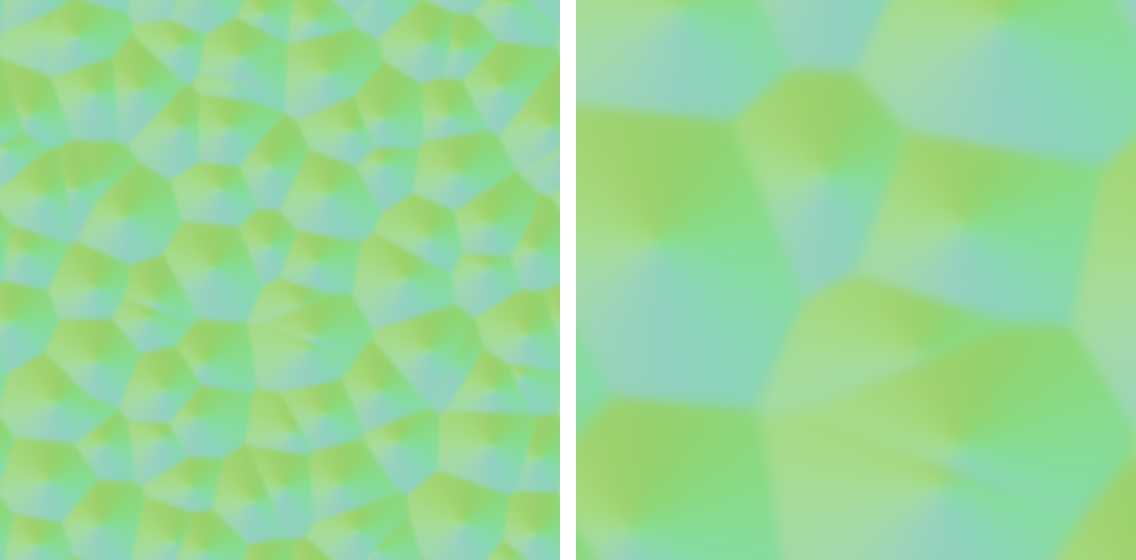
Left: the whole. Right: its middle third, enlarged.
This texture map is drawn by a three.js fragment shader. Its source:

```glsl
// Faceted cone cells: a soft-edged weighted Voronoi map, tinted by slope direction.
varying vec2 vUv;

const float CELLS = 9.0;         // cells across the canvas
const float WEIGHT = 0.36;       // spread of cell weights, pushes some apexes out of their cell
const float EDGE_WIDTH = 0.021;  // softness of the borders, in cells
const float APEX_WIDTH = 0.07;   // softness of the cone tips, in cells

vec3 hash3(vec2 p) {
  vec3 q = fract(vec3(p.xyx) * vec3(0.1031, 0.1030, 0.0973) + 0.137);
  q += dot(q, q.yxz + 33.33);
  return fract((q.xxy + q.yzz) * q.zyx);
}

// Seed position in xy and weight in z; repeats across the canvas.
vec3 seedAt(vec2 cell, float period) {
  vec3 h = hash3(mod(cell, period) + 17.0);
  return vec3(cell + 0.03 + 0.94 * h.xy, WEIGHT * h.z);
}

float powerDistance(vec2 p, vec3 seed) {
  vec2 d = p - seed.xy;
  return dot(d, d) - seed.z;
}

// Colour of a cone side facing along the offset from its apex.
vec3 slopeColor(vec2 offset, float apexWidth) {
  vec2 dir = offset / sqrt(dot(offset, offset) + apexWidth * apexWidth);
  float red = 0.588 - 0.062 * dir.x + 0.012 * dir.y;
  float green = 0.862 - 0.042 * dir.y * dir.y;
  float blue = 0.585 - 0.165 * dir.y;
  return vec3(red, green, blue);
}

vec3 nearestSeed(vec2 p, float period) {
  vec3 best = vec3(0.0);
  float bestDistance = 1e5;
  for (int y = -2; y <= 2; y++) {
    for (int x = -2; x <= 2; x++) {
      vec3 seed = seedAt(floor(p) + vec2(float(x), float(y)), period);
      float d = powerDistance(p, seed);
      if (d < bestDistance) {
        bestDistance = d;
        best = seed;
      }
    }
  }
  return best;
}

// Blends the owning cone with its neighbours by distance to the shared border.
vec3 coneCells(vec2 p, float period, float edgeWidth) {
  vec3 own = nearestSeed(p, period);
  float ownDistance = powerDistance(p, own);
  vec3 color = slopeColor(p - own.xy, APEX_WIDTH);
  float total = 1.0;
  for (int y = -2; y <= 2; y++) {
    for (int x = -2; x <= 2; x++) {
      vec3 seed = seedAt(floor(p) + vec2(float(x), float(y)), period);
      float gap = length(seed.xy - own.xy);
      if (gap > 0.001) {
        float border = (powerDistance(p, seed) - ownDistance) / (2.0 * gap);
        float share = exp(-border / edgeWidth);
        color += share * slopeColor(p - seed.xy, APEX_WIDTH);
        total += share;
      }
    }
  }
  return color / total;
}

void main() {
  gl_FragColor = vec4(coneCells(vUv * CELLS, CELLS, EDGE_WIDTH), 1.0);
}
```
